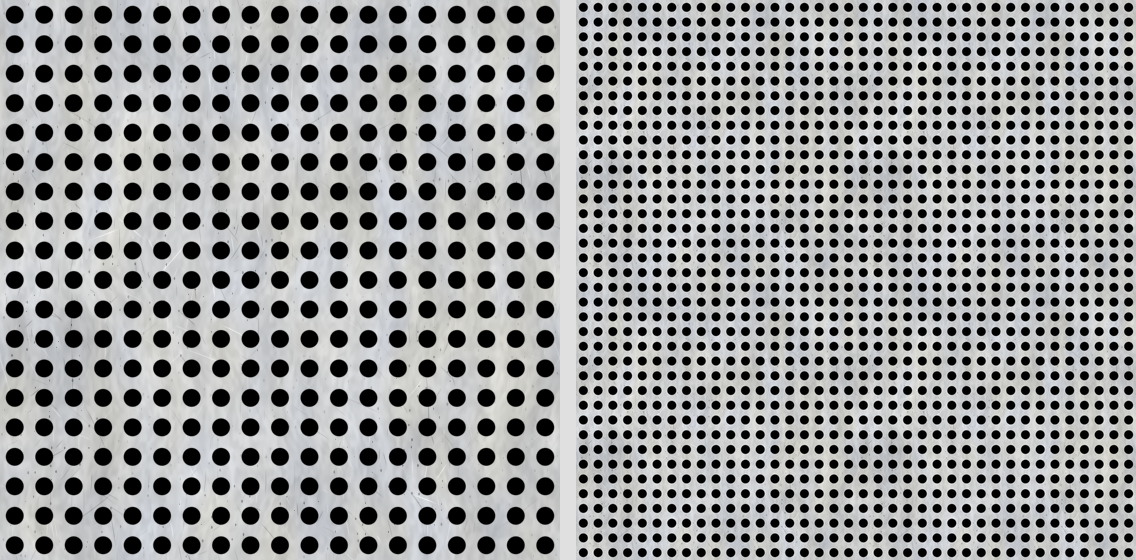
Left, the tile; right, the same tile 2 across and 2 down.
Reproduce this pattern procedurally as a Shadertoy shader.

```glsl
// Worn pale metal sheet perforated by a square grid of round black holes, tiling.
#define HOLES 19.0          // holes across and down
#define HOLE_RADIUS 0.302   // in grid cells
#define EDGE 0.0015         // half width of the hole edge, in canvas units
#define PLATE vec3(0.797, 0.803, 0.805)
#define STREAK_DEPTH 0.13
#define CLOUD_DEPTH 0.08
#define GRAIN_DEPTH 0.07
#define TINT_DEPTH 0.05
#define SCRATCH_DEPTH 0.075
#define SCRATCH_WIDTH 0.0007
#define SPECK_DEPTH 0.24

const float TAU = 6.2831853;

vec3 hash3(vec2 cell, float seed) {
    vec3 p = fract(vec3(cell.xyx + seed * 7.31) * vec3(0.1031, 0.1030, 0.0973));
    p += dot(p, p.yxz + 33.33);
    return fract((p.xxy + p.yzz) * p.zyx);
}

// Smooth cellular noise about zero: random levels blended around scattered points
float blotches(vec2 uv, vec2 period, float seed) {
    vec2 p = uv * period, base = floor(p);
    float total = 0.0, weights = 0.001;
    for (int y = -1; y <= 1; y++)
    for (int x = -1; x <= 1; x++) {
        vec2 cell = base + vec2(x, y);
        vec3 rnd = hash3(mod(cell, period), seed);
        vec2 d = cell + 0.2 + 0.6 * rnd.xy - p;
        float w = max(0.0, 1.0 - dot(d, d) / 1.44);
        w *= w * w;
        total += w * (rnd.z - 0.5);
        weights += w;
    }
    return total / weights;
}

// Thin straight marks, mostly upright, light or dark by sign
float scratches(vec2 uv, float period, float seed) {
    vec2 p = uv * period, base = floor(p);
    float soft = 0.7 * period / iResolution.y, sum = 0.0;
    float width = SCRATCH_WIDTH * period;
    for (int y = -1; y <= 1; y++)
    for (int x = -1; x <= 1; x++) {
        vec2 cell = base + vec2(x, y);
        vec2 id = mod(cell, vec2(period));
        vec3 rnd = hash3(id, seed), shape = hash3(id, seed + 5.0);
        float lean = 2.4 * (rnd.z - 0.5) * abs(rnd.z - 0.5) * 2.0;
        vec2 dir = vec2(sin(lean), cos(lean));
        vec2 d = p - cell - rnd.xy;
        float along = dot(d, dir);
        float reach = mix(0.2, 0.85, shape.x);
        float across = abs(d.x * dir.y - d.y * dir.x + 0.06 * along * along);
        float line = 1.0 - smoothstep(width * 0.3, width + soft, across);
        line *= 1.0 - smoothstep(reach * 0.3, reach, abs(along));
        sum += line * (shape.y < 0.55 ? -shape.z : 0.7 * shape.z);
    }
    return sum;
}

// Sparse small dark pits
float specks(vec2 uv, float period, float seed) {
    vec2 p = uv * period, base = floor(p);
    vec3 rnd = hash3(mod(base, vec2(period)), seed);
    vec2 d = (p - base - 0.25 - 0.5 * rnd.xy) * vec2(1.4, 0.9);
    float size = 0.2 * smoothstep(0.8, 1.0, rnd.z);
    float soft = period / iResolution.y;
    return step(0.8, rnd.z) * (1.0 - smoothstep(size * 0.4, size + 0.5 * soft, length(d)));
}

vec3 plate(vec2 uv) {
    // Wavering vertical streaks
    vec2 bent = uv;
    bent.x += 0.010 * sin(TAU * (2.0 * uv.y + uv.x)) + 0.005 * sin(TAU * (5.0 * uv.y - 2.0 * uv.x));
    float streak = 0.6 * blotches(bent, vec2(38.0, 11.0), 1.0)
                 + 0.4 * blotches(bent, vec2(83.0, 19.0), 2.0);
    float cloud = blotches(uv, vec2(9.0, 7.0), 3.0);
    float grain = blotches(bent, vec2(170.0, 80.0), 4.0);
    float light = STREAK_DEPTH * streak + CLOUD_DEPTH * cloud + GRAIN_DEPTH * grain;

    // Wear gathers in uneven patches
    float wear = 0.6 + 1.4 * smoothstep(-0.1, 0.3, blotches(uv, vec2(6.0), 6.0));
    light += SCRATCH_DEPTH * wear * (scratches(uv, 13.0, 7.0) + 0.8 * scratches(uv, 31.0, 8.0));
    light -= SPECK_DEPTH * wear * 0.5 * specks(uv, 73.0, 9.0);

    // Faint warm and cool stains
    float tint = blotches(bent, vec2(21.0, 9.0), 10.0);
    return PLATE + light + TINT_DEPTH * tint * vec3(0.7, 0.3, -0.8);
}

void mainImage(out vec4 fragColor, in vec2 fragCoord) {
    vec2 uv = fragCoord / iResolution.xy;

    // Signed distance to the nearest hole, in canvas units
    vec2 local = fract(uv * HOLES) - 0.5;
    float hole = (length(local) - HOLE_RADIUS) / HOLES;
    float edge = max(EDGE, 0.7 / iResolution.y);

    vec3 color = plate(uv) * smoothstep(-edge, edge, hole);
    fragColor = vec4(clamp(color, 0.0, 1.0), 1.0);
}
```
